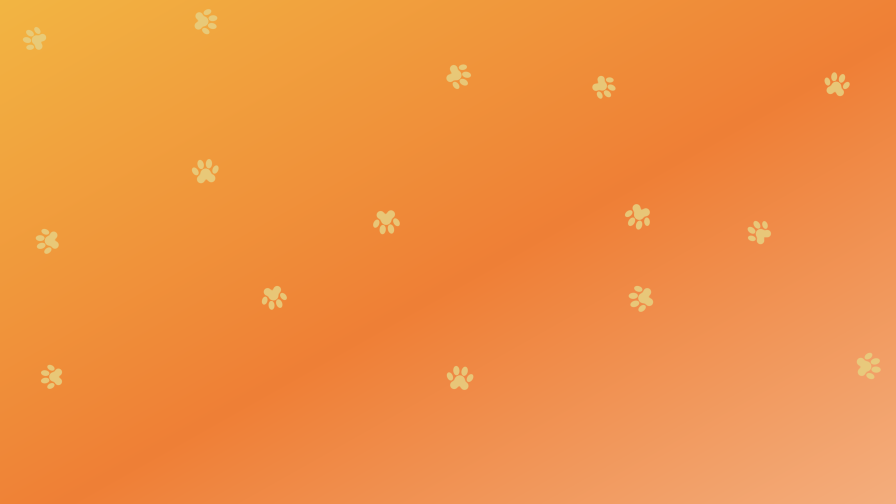
This pattern is drawn by a Shadertoy shader. Its source:

```glsl
const vec3 AMBER = vec3(0.95, 0.71, 0.26);
const vec3 ORANGE = vec3(0.935, 0.497, 0.21);
const vec3 PEACH = vec3(0.955, 0.68, 0.49);
const vec3 CREAM = vec3(0.907, 0.805, 0.495);

const vec2 GRID = vec2(5.0, 3.0);   // paws across and down
const float BAND_BOTTOM = 0.19;     // the strip below stays empty
const float PAW_SIZE = 0.0247;      // half width, in canvas heights
const float PAW_OPACITY = 0.9;

vec2 hash2(vec2 p) {
    vec3 q = fract(p.xyx * vec3(0.1031, 0.1030, 0.0973));
    q += dot(q, q.yzx + 33.33);
    return fract((q.xx + q.yz) * q.zy);
}

vec2 rotate(vec2 p, float angle) {
    float c = cos(angle), s = sin(angle);
    return vec2(c * p.x - s * p.y, s * p.x + c * p.y);
}

float smoothMin(float a, float b, float k) {
    float h = max(k - abs(a - b), 0.0) / k;
    return min(a, b) - 0.25 * h * h * k;
}

float ellipseDistance(vec2 p, vec2 radii) {
    float k = length(p / radii);
    return k * (k - 1.0) / max(length(p / (radii * radii)), 1e-4);
}

// Paw of half width 1 with the toes pointing up
float pawDistance(vec2 p) {
    p.x = abs(p.x);
    float heel = length(p - vec2(0.40, -0.50)) - 0.31;
    float palm = length(p - vec2(0.0, -0.12)) - 0.41;
    float pad = smoothMin(heel, palm, 0.22);
    float innerToe = ellipseDistance(rotate(p - vec2(0.32, 0.63), 0.15), vec2(0.24, 0.36));
    float outerToe = ellipseDistance(rotate(p - vec2(0.78, 0.14), 0.5), vec2(0.22, 0.33));
    return min(pad, min(innerToe, outerToe));
}

// Diagonal blend of three colours, t runs from top left to bottom right
vec3 background(float t, float middle) {
    vec3 upper = mix(AMBER, ORANGE, clamp(t / middle, 0.0, 1.0));
    return mix(upper, PEACH, clamp((t - middle) / (1.0 - middle), 0.0, 1.0));
}

// One randomly placed and turned paw per cell, kept clear of the cell border
float pawCoverage(vec2 uv, float aspect, float pixel) {
    vec2 band = vec2(1.0, 1.0 - BAND_BOTTOM);
    vec2 gridPos = (uv - vec2(0.0, BAND_BOTTOM)) / band * GRID;
    if (gridPos.y < 0.0) return 0.0;
    vec2 cell = floor(gridPos);
    vec2 centre = mix(vec2(0.14), vec2(0.86), hash2(cell + 7.0));
    vec2 traits = hash2(cell + 41.0);
    vec2 offset = (gridPos - cell - centre) / GRID * band * vec2(aspect, 1.0);
    float size = PAW_SIZE * mix(0.93, 1.05, traits.x);
    float d = pawDistance(rotate(offset, 6.2832 * traits.y) / size) * size;
    return 1.0 - smoothstep(-0.7 * pixel, 0.7 * pixel, d);
}

void mainImage(out vec4 fragColor, in vec2 fragCoord) {
    vec2 uv = fragCoord / iResolution.xy;
    float aspect = iResolution.x / iResolution.y;
    vec3 color = background(0.5 * (uv.x + 1.0 - uv.y), 0.535);
    float paw = pawCoverage(uv, aspect, 1.0 / iResolution.y);
    fragColor = vec4(mix(color, CREAM, PAW_OPACITY * paw), 1.0);
}
```
